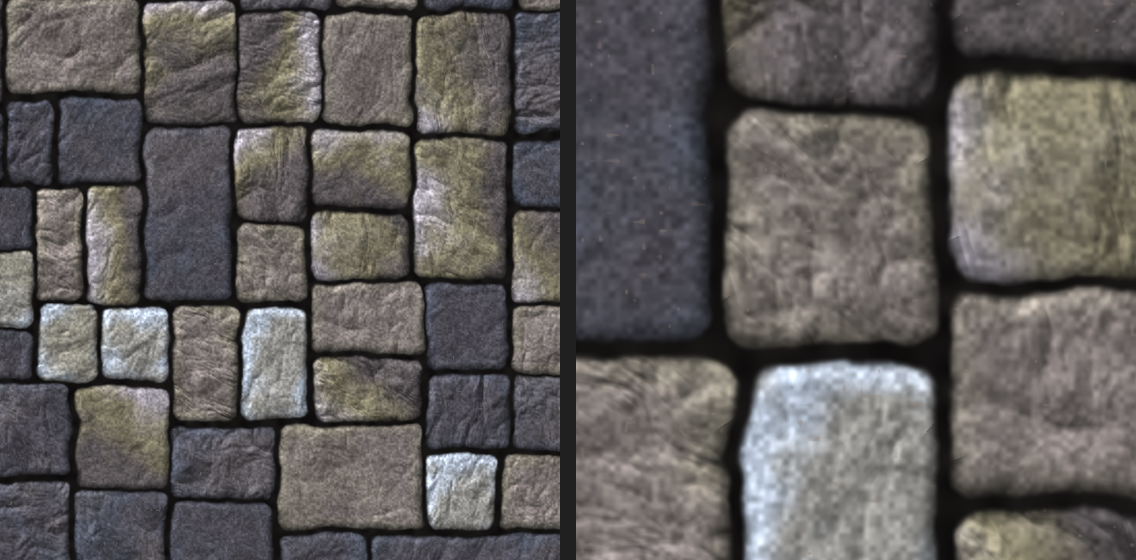
Left, the full canvas; right, a detail of the centre.
A WebGL 2 fragment shader for this texture:

```glsl
#version 300 es
precision highp float;
// Dry-laid wall of rough rectangular stones with thin dark joints.
// A jittered pinwheel lattice gives interlocking blocks, some split again;
// each stone gets a rock type, layered colour noise and side-lit relief.
uniform vec2 u_resolution;
out vec4 outColor;

const float BLOCKS = 4.1;          // lattice cells across the canvas
const float JITTER = 0.32;         // shift of the lattice lines
const float SPLIT_AREA = 0.55;     // blocks above this may be divided
const float CORNER = 0.065;        // corner radius
const vec2 JOINT = vec2(0.001, 0.026); // narrowest and widest inset
const float RELIEF_GAIN = 3.0;
const float GRAIN_GAIN = 0.5;
const vec2 LIGHT = vec2(-0.55, 0.83);

const vec3 MORTAR = vec3(0.075, 0.068, 0.066);
const vec3 SLATE = vec3(0.295, 0.285, 0.315);
const vec3 SLATE_BLUE = vec3(0.29, 0.315, 0.37);
const vec3 BROWN = vec3(0.455, 0.425, 0.42);
const vec3 MOSS = vec3(0.50, 0.485, 0.42);
const vec3 OLIVE = vec3(0.47, 0.45, 0.36);
const vec3 UMBER = vec3(0.34, 0.32, 0.33);
const vec3 LILAC = vec3(0.64, 0.62, 0.66);
const vec3 PALE = vec3(0.58, 0.575, 0.56);
const vec3 ICE = vec3(0.70, 0.745, 0.81);

float hash(vec2 p) {
  vec3 q = fract(p.xyx * 0.1031);
  q += dot(q, q.yzx + 33.33);
  return fract((q.x + q.y) * q.z);
}

float noise(vec2 p) {
  vec2 i = floor(p), f = fract(p);
  f = f * f * (3.0 - 2.0 * f);
  return mix(mix(hash(i), hash(i + vec2(1, 0)), f.x),
             mix(hash(i + vec2(0, 1)), hash(i + vec2(1, 1)), f.x), f.y);
}

float fbm(vec2 p) {
  float sum = 0.0, amp = 0.53;
  for (int k = 0; k < 4; k++) {
    sum += amp * noise(p);
    p = mat2(1.6, 1.2, -1.2, 1.6) * p + 7.3;
    amp *= 0.5;
  }
  return sum;
}

// Creased height field, like chipped and cleft rock.
float relief(vec2 p) {
  p += 0.35 * vec2(noise(p * 1.7), noise(p * 1.7 + 19.0));
  float sum = 0.0, amp = 0.5;
  for (int k = 0; k < 4; k++) {
    sum += amp * abs(2.0 * noise(p) - 1.0);
    p = mat2(1.6, 1.2, -1.2, 1.6) * p + 3.1;
    amp *= 0.5;
  }
  return sum;
}

float lineShift(vec2 v) { return JITTER * (2.0 * hash(v + 41.0) - 1.0); }

// Even lattice points carry vertical lines, odd ones horizontal lines.
void blockBounds(vec2 c, out vec2 lo, out vec2 hi) {
  float odd = mod(c.x + c.y, 2.0);
  lo.x = c.x + lineShift(c + vec2(0, odd));
  hi.x = c.x + 1.0 + lineShift(c + vec2(1, 1.0 - odd));
  lo.y = c.y + lineShift(c + vec2(1.0 - odd, 0));
  hi.y = c.y + 1.0 + lineShift(c + vec2(odd, 1));
}

// Finds the stone under p: its bounds and a random identity.
void findStone(vec2 p, out vec2 lo, out vec2 hi, out vec2 id) {
  for (int k = 0; k < 9; k++) {
    vec2 c = floor(p) + vec2(k % 3, k / 3) - 1.0;
    blockBounds(c, lo, hi);
    id = c * 7.0 + 13.0;
    if (all(greaterThanEqual(p, lo)) && all(lessThan(p, hi))) break;
  }
  for (int k = 0; k < 2; k++) {
    vec2 size = hi - lo;
    int axis = size.x * mix(0.65, 1.55, hash(id + 3.0)) > size.y ? 0 : 1;
    if (size.x * size.y < SPLIT_AREA || size[axis] < 0.75 || hash(id + 5.0) < 0.25) break;
    float cut = mix(lo[axis], hi[axis], mix(0.38, 0.62, hash(id + 8.0)));
    if (p[axis] < cut) { hi[axis] = cut; id += vec2(101, 17); }
    else { lo[axis] = cut; id += vec2(31, 157); }
  }
}

vec3 stoneColor(vec2 p, vec2 local, vec2 id, float inner) {
  float kind = hash(id + 61.0);
  float cloud = fbm(p * 2.6 + id), patches = fbm(p * 1.7 - id);
  float edge = 1.0 - smoothstep(0.02, 0.13, inner);
  float moss = smoothstep(0.48, 0.68, patches);
  if (kind < 0.36) {
    vec3 c = mix(SLATE, SLATE_BLUE, 0.5 * smoothstep(0.5, 0.75, cloud) + 0.3 * edge);
    return mix(c, BROWN, 0.35 * moss);
  }
  if (kind < 0.66) return mix(BROWN * mix(0.8, 1.2, cloud), MOSS, 0.3 * moss + 0.35 * edge);
  if (kind < 0.84) {
    float turn = 6.283 * hash(id + 23.0);
    float t = 0.47 + 0.36 * dot(local, vec2(cos(turn), sin(turn))) + 0.9 * (cloud - 0.5);
    vec3 c = mix(UMBER, OLIVE, smoothstep(0.15, 0.65, t));
    return mix(c, LILAC, smoothstep(0.5, 0.95, t));
  }
  vec3 c = mix(PALE * mix(0.82, 1.15, cloud), MOSS * 1.08, 0.5 * moss);
  return mix(c, ICE, smoothstep(0.48, 0.75, cloud + 0.12 * edge));
}

void main() {
  vec2 p = gl_FragCoord.xy / u_resolution * BLOCKS;
  vec2 wobble = vec2(fbm(p * 5.0), fbm(p * 5.0 + 50.0)) - 0.5;
  vec2 q = p + 0.07 * wobble, lo, hi, id;
  findStone(q, lo, hi, id);

  // Rounded stone outline with uneven joints
  lo += mix(vec2(JOINT.x), vec2(JOINT.y), vec2(hash(id + 1.0), hash(id + 2.0)));
  hi -= mix(vec2(JOINT.x), vec2(JOINT.y), vec2(hash(id + 4.0), hash(id + 6.0)));
  vec2 extent = 0.5 * (hi - lo), offset = q - 0.5 * (lo + hi);
  vec2 corner = abs(offset) - extent + CORNER;
  float inner = CORNER - length(max(corner, 0.0)) - min(max(corner.x, corner.y), 0.0);
  vec2 local = offset / extent;

  // Relief lit from the upper left, with cleft direction per stone
  float a = 3.1416 * hash(id + 9.0);
  mat2 cleft = mat2(cos(a), sin(a), -sin(a), cos(a));
  vec2 stretch = mix(vec2(3.6), vec2(2.6, 5.2), hash(id + 11.0));
  float slope = relief(cleft * p * stretch + id)
              - relief(cleft * (p + 0.022 * LIGHT) * stretch + id);
  float roughness = mix(0.35, 1.1, hash(id + 15.0));

  vec3 color = stoneColor(p, local, id, inner);
  color *= 1.0 + clamp(RELIEF_GAIN * roughness * slope, -0.4, 0.35);
  color *= 1.0 + GRAIN_GAIN * (0.65 * noise(p * 66.0) + 0.35 * noise(p * 29.0) - 0.5);
  color = mix(color, vec3(0.56, 0.50, 0.47), 0.4 * smoothstep(0.88, 0.98, noise(p * 47.0 + 5.0)));

  // Worn rim and shaded sides
  float facing = dot(local, LIGHT);
  float rim = exp(-pow((inner - 0.035) / 0.02, 2.0));
  color *= 1.0 + rim * 0.2 * clamp(facing, -0.8, 1.0);
  color *= mix(0.4, 1.0, smoothstep(-0.005, facing > 0.0 ? 0.025 : 0.045, inner));
  vec3 joint = MORTAR * (0.6 + 0.8 * noise(p * 18.0));
  outColor = vec4(mix(joint, color, smoothstep(-0.008, 0.012, inner)), 1.0);
}
```
